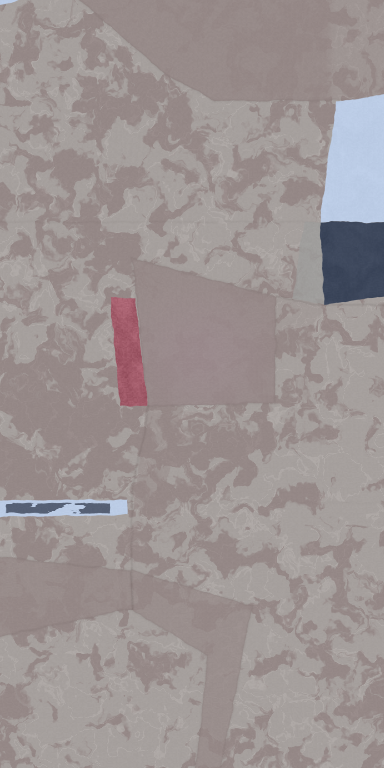
Give the GLSL for this texture, as a WebGL 1 fragment shader.

```glsl
precision highp float;
// Weathered paper collage: mottled beige sheets, overlapping translucent
// patches and a few torn scraps of white, navy and red. Sheets are convex
// half-plane shapes with noise-torn edges; stains are warped value noise.
uniform vec2 u_resolution;

const float SHEET = 384.0; // design units across the canvas, y runs downward
const float TEAR = 3.2;    // roughness of torn edges
const vec3 PAPER = vec3(0.657, 0.634, 0.624);
const vec3 STAIN = vec3(0.578, 0.522, 0.518);
const vec3 VEIL = vec3(0.583, 0.531, 0.526);
const vec3 ROSE = vec3(0.603, 0.535, 0.548);
const vec3 WHITE = vec3(0.735, 0.800, 0.900);
const vec3 NAVY = vec3(0.235, 0.275, 0.355);
const vec3 RED = vec3(0.625, 0.335, 0.395);
const vec3 FLAP = vec3(0.615, 0.615, 0.610);

float hash(vec2 p) {
  return fract(sin(dot(p, vec2(127.1, 311.7))) * 43758.5453);
}

float noise(vec2 p) {
  vec2 i = floor(p), f = fract(p);
  f = f * f * (3.0 - 2.0 * f);
  return mix(mix(hash(i), hash(i + vec2(1.0, 0.0)), f.x),
             mix(hash(i + vec2(0.0, 1.0)), hash(i + 1.0), f.x), f.y);
}

float fbm(vec2 p) {
  float sum = 0.0, amp = 0.5;
  for (int i = 0; i < 4; i++) {
    sum += amp * noise(p);
    p = mat2(1.6, 1.2, -1.2, 1.6) * p + 7.3;
    amp *= 0.5;
  }
  return sum / 0.9375;
}

// Signed distance to the line a-b, negative on its clockwise inner side.
float side(vec2 p, vec2 a, vec2 b) {
  vec2 d = normalize(b - a), r = p - a;
  return d.y * r.x - d.x * r.y;
}

float quad(vec2 p, vec2 a, vec2 b, vec2 c, vec2 d) {
  return max(max(side(p, a, b), side(p, b, c)), max(side(p, c, d), side(p, d, a)));
}

float blob(vec2 p, vec2 center, vec2 radius) {
  vec2 r = (p - center) / radius;
  return exp(-dot(r, r));
}

float pixelSize() { return SHEET / u_resolution.x; }

float fill(float d) { return smoothstep(0.7, -0.7, d / pixelSize()); }

float rim(float d, float width) { return exp(-d * d / (width * width)); }

// Lay a translucent sheet with a faint dark contour.
vec3 lay(vec3 under, vec3 tint, float d, float opacity) {
  return mix(under, tint, fill(d) * opacity) - 0.025 * rim(d, 1.3);
}

void main() {
  vec2 p = vec2(gl_FragCoord.x, u_resolution.y - gl_FragCoord.y) * pixelSize();
  vec2 torn = p + TEAR * (vec2(fbm(p * 0.09), fbm(p * 0.09 + 40.0)) - 0.5);
  float grain = noise(p * 0.8) - 0.5;

  // Stained paper, with broad areas of heavier and lighter staining
  vec2 warp = vec2(fbm(p * 0.045), fbm(p * 0.045 + 19.0)) - 0.5;
  float leaves = fbm(p * 0.062 + warp * 3.2);
  float veins = 1.0 - abs(2.0 * fbm(p * 0.05 + warp * 2.0 + 60.0) - 1.0);
  float bias = 0.22 * (fbm(p * 0.013 + 5.0) - 0.5) - 0.035;
  bias += 0.17 * blob(p, vec2(65.0, 420.0), vec2(95.0, 75.0));
  bias += 0.10 * blob(p, vec2(315.0, 585.0), vec2(70.0, 55.0));
  bias += 0.10 * blob(p, vec2(200.0, 450.0), vec2(60.0, 45.0));
  bias += 0.12 * blob(p, vec2(95.0, 70.0), vec2(55.0, 45.0));
  bias += 0.12 * blob(p, vec2(355.0, 725.0), vec2(55.0, 40.0));
  bias -= 0.08 * blob(p, vec2(330.0, 450.0), vec2(60.0, 60.0));
  bias -= 0.06 * blob(p, vec2(90.0, 690.0), vec2(110.0, 60.0));
  float stain = smoothstep(0.46, 0.60, leaves + bias);
  vec3 col = mix(PAPER, STAIN, stain * 0.83);
  col += 0.035 * smoothstep(0.92, 1.0, veins) * (1.0 - 0.5 * stain) - 0.008;

  // Horizontal seams
  float seams = rim(torn.y - 222.0, 1.2) + 0.5 * rim(torn.y - 503.0, 1.2);
  col -= 0.018 * seams;

  // Upper sheet, more open and spotted towards the right margin
  float top = max(side(torn, vec2(384.0, 100.0), vec2(215.0, 101.0)),
              max(side(torn, vec2(215.0, 101.0), vec2(165.0, 75.0)),
                  side(torn, vec2(165.0, 75.0), vec2(80.0, 0.0))));
  col = lay(col, VEIL, top, mix(0.86, 0.45, smoothstep(322.0, 338.0, p.x)));

  // Central rose sheet, its long torn fold and the strip hanging below
  float center = quad(torn, vec2(132.0, 258.0), vec2(276.0, 297.0), vec2(275.0, 403.0), vec2(148.0, 406.0));
  vec3 rose = mix(VEIL, ROSE, blob(p, vec2(200.0, 355.0), vec2(65.0, 55.0)));
  float fold = quad(torn, vec2(270.0, 294.0), vec2(325.0, 304.0), vec2(310.0, 335.0), vec2(270.0, 350.0));
  float strip = quad(torn, vec2(147.0, 404.0), vec2(185.0, 404.0), vec2(160.0, 510.0), vec2(133.0, 510.0));
  col = mix(col, VEIL, 0.45 * fill(strip) + 0.25 * fill(fold));
  col = lay(col, rose, center, 0.88);
  float foldSpan = step(276.0, p.x);
  col -= 0.04 * foldSpan * rim(torn.y - mix(297.0, 305.0, smoothstep(276.0, 325.0, p.x)), 1.3);
  float spine = mix(148.0, 132.0, smoothstep(405.0, 500.0, p.y));
  col -= 0.035 * rim(torn.x - spine, 1.3) * step(405.0, p.y) * step(p.y, 610.0);

  // Lower sheets: left tab and the bent band
  float tab = quad(torn, vec2(-20.0, 555.0), vec2(132.0, 571.0), vec2(132.0, 609.0), vec2(-20.0, 640.0));
  float arm = quad(torn, vec2(132.0, 570.0), vec2(252.0, 606.0), vec2(215.0, 660.0), vec2(132.0, 610.0));
  float leg = quad(torn, vec2(210.0, 630.0), vec2(252.0, 606.0), vec2(220.0, 775.0), vec2(195.0, 775.0));
  col = lay(col, VEIL, tab, 0.8);
  col = lay(col, VEIL, min(arm, leg), 0.72);

  // Opaque scraps
  float flap = quad(torn, vec2(304.0, 222.0), vec2(322.0, 222.0), vec2(325.0, 305.0), vec2(293.0, 298.0));
  float white = quad(torn, vec2(336.0, 102.0), vec2(400.0, 91.0), vec2(400.0, 223.0), vec2(320.0, 222.0));
  float navy = quad(torn, vec2(320.0, 222.0), vec2(400.0, 223.0), vec2(400.0, 294.0), vec2(324.0, 305.0));
  float red = max(quad(torn, vec2(110.0, 297.0), vec2(135.0, 298.0), vec2(148.0, 406.0), vec2(120.0, 406.0)),
                  torn.x - 147.0);
  float corner = side(torn, vec2(0.0, 5.0), vec2(20.0, 0.0));
  col = mix(col, FLAP, 0.75 * fill(flap));
  col = mix(col, WHITE + 0.03 * (leaves - 0.5), max(fill(white), fill(-max(-corner, 0.0) + 0.7) * fill(-corner) * 0.0));
  col = mix(col, WHITE, fill(-side(torn, vec2(20.0, 0.0), vec2(0.0, 5.0)) * -1.0));
  col = mix(col, NAVY + 0.06 * (leaves - 0.5), fill(navy));
  col = mix(col, RED + 0.16 * (leaves - 0.45) + 0.04 * grain, fill(red) * 0.95);

  // White ribbon with navy flakes
  float ribbon = quad(torn, vec2(-20.0, 500.0), vec2(127.0, 500.0), vec2(127.0, 515.0), vec2(-20.0, 517.0));
  float flakes = smoothstep(0.47, 0.53, fbm(p * vec2(0.055, 0.17) + 3.0) + 0.04);
  flakes *= fill(abs(torn.y - 508.0) - 5.0) * fill(abs(torn.x - 58.0) - 52.0);
  col = mix(col, mix(WHITE, NAVY + 0.1, flakes), fill(ribbon));

  gl_FragColor = vec4(col + 0.018 * grain, 1.0);
}
```
